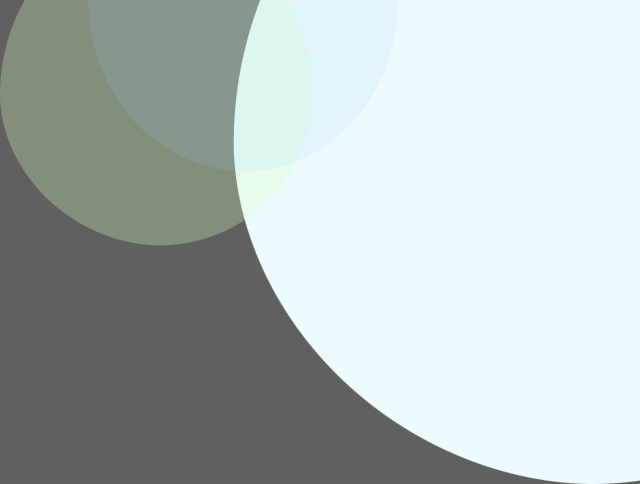
A Shadertoy shader for this background:

```glsl
// Three overlapping translucent rounded blobs on a flat grey ground.

const vec3 GREY = vec3(0.378);
const vec3 ICE = vec3(0.929, 0.984, 1.0);
const vec3 LIME = vec3(0.853, 1.0, 0.745);
const vec3 SKY = vec3(0.61, 0.81, 1.0);

// Coverage of an uneven ellipse; reach = left, right, down, up radii.
// The power bends the lower left quarter: 2 is round, less is flatter.
float blob(vec2 p, vec2 center, vec4 reach, float power) {
    vec2 q = p - center;
    vec2 radii = vec2(q.x < 0.0 ? reach.x : reach.y,
                      q.y < 0.0 ? reach.z : reach.w);
    float n = (q.x < 0.0 && q.y < 0.0) ? power : 2.0;
    vec2 s = pow(abs(q) / radii, vec2(n));
    float field = pow(s.x + s.y, 1.0 / n) - 1.0;
    float soft = max(fwidth(field), 1e-5);
    return clamp(0.5 - field / soft, 0.0, 1.0);
}

// Lays a tint over a base colour.
vec3 layer(vec3 base, vec3 tint, float alpha) {
    return mix(base, tint, alpha);
}

void mainImage(out vec4 fragColor, in vec2 fragCoord) {
    // Canvas height is one unit
    vec2 p = fragCoord / iResolution.y;

    // Coverage of each blob
    float large = blob(p, vec2(1.2234, 0.7045), vec4(0.7405, 0.70, 0.7045, 0.782), 1.91);
    float left = blob(p, vec2(0.3299, 0.8041), vec4(0.3299, 0.3162, 0.311, 0.366), 1.92);
    float top = blob(p, vec2(0.5069, 1.0), vec4(0.3247, 0.3162, 0.354, 0.35), 2.0);

    // Stack from back to front
    vec3 color = layer(GREY, ICE, large);
    color = layer(color, LIME, 0.29 * left);
    color = layer(color, SKY, 0.133 * top);

    fragColor = vec4(color, 1.0);
}
```
